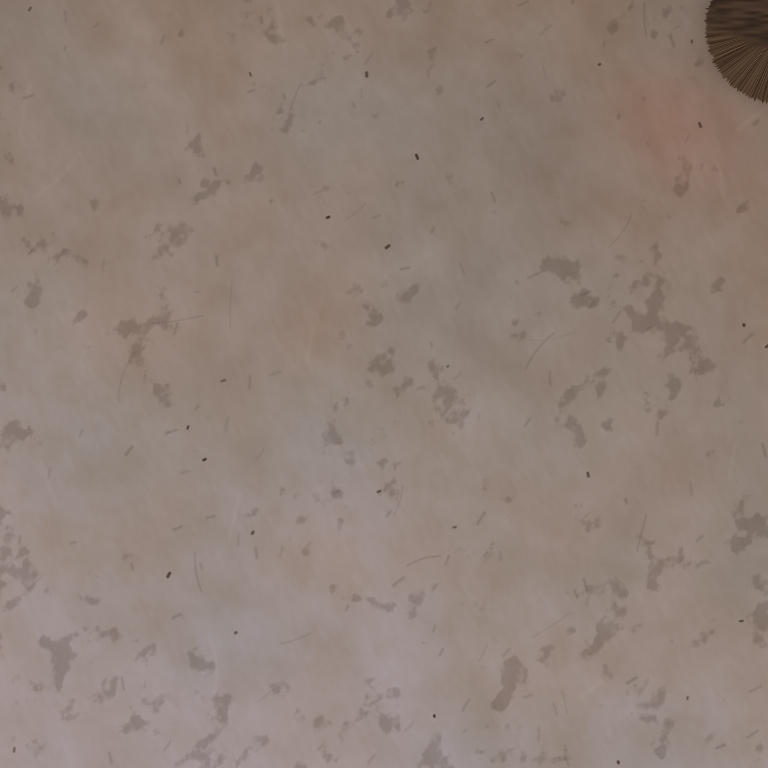
Reproduce this texture procedurally as a WebGL 2 fragment shader.

```glsl
#version 300 es
precision highp float;

uniform vec2 u_resolution;
out vec4 fragColor;

// Integer hash of a lattice cell, giving two values in 0..1
vec2 hash2(vec2 cell, uint seed) {
    uvec2 v = uvec2(ivec2(floor(cell))) * 1664525u + uvec2(seed * 747796405u + 1013904223u);
    v.x += v.y * 1664525u;
    v.y += v.x * 1664525u;
    v ^= v >> 16u;
    v.x += v.y * 1664525u;
    v.y += v.x * 1664525u;
    v ^= v >> 16u;
    return vec2(v & 0xffffu) / 65535.0;
}

float valueNoise(vec2 p, uint seed) {
    vec2 cell = floor(p);
    vec2 f = fract(p);
    f = f * f * (3.0 - 2.0 * f);
    float low = mix(hash2(cell, seed).x, hash2(cell + vec2(1, 0), seed).x, f.x);
    float high = mix(hash2(cell + vec2(0, 1), seed).x, hash2(cell + vec2(1, 1), seed).x, f.x);
    return mix(low, high, f.y);
}

// Layered noise centred on zero
float fbm(vec2 p, int octaves, uint seed) {
    float sum = 0.0;
    float gain = 0.5;
    for (int i = 0; i < octaves; i++) {
        sum += gain * (valueNoise(p, seed + uint(i)) - 0.5);
        p = mat2(1.6, 1.2, -1.2, 1.6) * p + 7.3;
        gain *= 0.55;
    }
    return sum;
}

float segmentDistance(vec2 p, vec2 a, vec2 b) {
    vec2 ab = b - a;
    return length(p - a - ab * clamp(dot(p - a, ab) / dot(ab, ab), 0.0, 1.0));
}

// Scattered strokes: one slightly bent segment per cell, present by chance
float strokes(vec2 p, float cells, float chance, vec2 lengths, float width, float blur, uint seed) {
    float cover = 0.0;
    vec2 home = floor(p * cells);
    for (int y = -1; y <= 1; y++) {
        for (int x = -1; x <= 1; x++) {
            vec2 cell = home + vec2(x, y);
            vec2 place = hash2(cell, seed);
            vec2 shape = hash2(cell, seed + 1u);
            vec2 fate = hash2(cell, seed + 2u);
            float angle = mix(0.1, 2.0, shape.x);
            vec2 along = vec2(cos(angle), sin(angle));
            vec2 q = p - (cell + place) / cells;
            float offset = dot(q, along);
            q += vec2(-along.y, along.x) * offset * offset * (fate.y - 0.5) * 12.0;
            vec2 reach = 0.5 * along * mix(lengths.x, lengths.y, shape.y);
            float d = segmentDistance(q, -reach, reach) - width * mix(0.6, 1.2, fate.y);
            float ink = 1.0 - smoothstep(-blur, blur, d);
            cover = max(cover, ink * step(fate.x, chance) * mix(0.5, 1.0, place.x));
        }
    }
    return cover;
}

// Plaster tone: broad light from the lower left plus cloudy mottling
vec3 plaster(vec2 p) {
    vec2 slanted = mat2(0.9, -0.3, 0.4, 0.8) * p;
    float tone = 0.49 + 0.78 * (0.5 - p.y) + 0.32 * (0.5 - p.x);
    tone += 0.5 * fbm(p * 4.0, 3, 11u) + 0.42 * fbm(slanted * 22.0, 4, 21u);
    tone += 0.16 * fbm(slanted * vec2(150.0, 70.0), 2, 31u);
    vec3 shade = vec3(0.505, 0.435, 0.385);
    vec3 middle = vec3(0.57, 0.51, 0.47);
    vec3 light = vec3(0.635, 0.585, 0.585);
    vec3 color = mix(shade, middle, clamp(tone * 2.0, -0.3, 1.0));
    color = mix(color, light, clamp(tone * 2.0 - 1.0, 0.0, 1.2));
    color += vec3(0.012, -0.004, -0.012) * fbm(p * 7.0, 2, 41u) * 3.0;
    float blush = exp(-dot(p - vec2(0.88, 0.83), p - vec2(0.88, 0.83)) * 130.0);
    return color + vec3(0.035, -0.002, -0.004) * blush;
}

// Small ragged stains, thicker towards the bottom
float stains(vec2 p) {
    float region = fbm(p * 6.0, 2, 51u) + 0.16 * (0.5 - p.y);
    float grain = fbm(mat2(0.9, 0.25, -0.35, 0.8) * p * 34.0, 4, 61u);
    return smoothstep(0.16, 0.29, grain + 0.45 * region);
}

// Bristle tuft in the corner: x is coverage, yzw is colour
vec4 tuft(vec2 p, float blur) {
    vec2 q = p - vec2(1.02, 0.965);
    float fan = atan(q.y, -q.x);
    float fringe = 0.007 * (valueNoise(vec2(fan * 60.0, 0.5), 71u) - 0.5);
    float cover = 1.0 - smoothstep(-blur, blur, length(q) - 0.101 - fringe);
    float fibre = valueNoise(vec2(fan * 75.0, length(q) * 14.0), 81u);
    vec3 hair = mix(vec3(0.2, 0.14, 0.1), vec3(0.38, 0.3, 0.23), fibre);
    float binding = smoothstep(0.945, 0.96, p.y + 0.3 * (p.x - 0.95));
    float grain = valueNoise(p * vec2(50.0, 240.0), 91u);
    vec3 handle = mix(vec3(0.19, 0.14, 0.11), vec3(0.3, 0.23, 0.18), grain);
    return vec4(cover, mix(hair, handle, binding));
}

void main() {
    vec2 p = gl_FragCoord.xy / u_resolution;
    float pixel = 1.0 / u_resolution.y;
    vec3 color = plaster(p);
    color *= 1.0 - 0.13 * stains(p) * vec3(0.9, 1.0, 1.08);

    // Faint scratches, pale scuffs and dark specks
    color *= 1.0 - 0.13 * strokes(p, 7.0, 0.4, vec2(0.015, 0.07), 0.0008, 0.0012 + pixel * 0.5, 101u);
    color *= 1.0 - 0.15 * strokes(p, 17.0, 0.4, vec2(0.004, 0.018), 0.0015, 0.0018 + pixel * 0.5, 111u);
    color += 0.025 * strokes(p, 6.0, 0.35, vec2(0.03, 0.09), 0.002, 0.004, 121u);
    float speck = strokes(p, 7.0, 0.5, vec2(0.001, 0.005), 0.0018, 0.0008 + pixel * 0.5, 131u);
    color = mix(color, vec3(0.19, 0.14, 0.12), 0.9 * speck);

    // Corner tuft with a soft shadow
    float gap = length(p - vec2(1.02, 0.965)) - 0.1;
    color *= 1.0 - 0.12 * exp(-max(gap, 0.0) * 90.0);
    vec4 brush = tuft(p, 0.001 + pixel * 0.5);
    color = mix(color, brush.yzw, brush.x);
    fragColor = vec4(color, 1.0);
}
```
